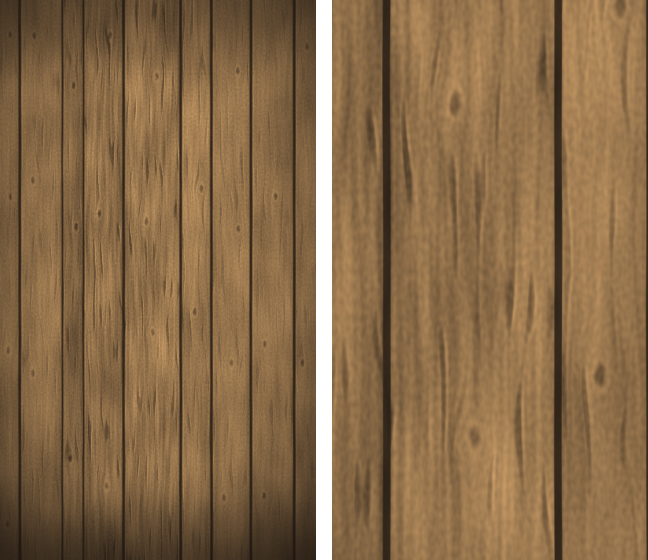
Left: the whole. Right: its middle third, enlarged.
A Shadertoy shader for this texture:

```glsl
// Nine uneven vertical wood planks with dark seams, carved grain, knots and darkened borders.

const float SEAMS[8] = float[8](.0625, .197, .264, .391, .572, .669, .794, .931);

float hash(vec2 p) {
    return fract(sin(dot(p, vec2(127.1, 311.7))) * 43758.55);
}

// Gradient noise, roughly -0.7 to 0.7
float corner(vec2 cell, vec2 offset) {
    float angle = 6.2832 * hash(cell);
    return dot(vec2(cos(angle), sin(angle)), offset);
}

float noise(vec2 p) {
    vec2 i = floor(p), f = p - i, e = vec2(1, 0);
    vec2 w = f * f * f * (f * (f * 6. - 15.) + 10.);
    return mix(mix(corner(i, f), corner(i + e, f - e), w.x),
               mix(corner(i + e.yx, f - e.yx), corner(i + 1., f - 1.), w.x), w.y);
}

float fbm(vec2 p) {
    return noise(p) + .5 * noise(p * 2.1 + 7.3) + .25 * noise(p * 4.3 + 3.1);
}

// Long fibres that wander slightly along the plank
float grain(vec2 p) {
    p.x += .007 * noise(p * vec2(9, 5));
    return .6 * noise(p * vec2(75, 5)) + .4 * noise(p * vec2(150, 9) + 31.);
}

// Short dark splits in the surface
float splits(vec2 p) {
    p.x += .009 * noise(p * vec2(12, 6) + 4.);
    return smoothstep(.2, .48, noise(p * vec2(82, 8) + 57.));
}

void mainImage(out vec4 fragColor, in vec2 fragCoord) {
    vec2 uv = fragCoord / iResolution.xy;
    vec2 p = fragCoord / iResolution.x;
    float pixel = 1. / iResolution.x;

    // Find the plank and its seams
    float id = 0., left = 0., right = 1., groove = 0., shade = 0., lip = 0.;
    for (int i = 0; i < 8; i++) {
        float d = p.x - SEAMS[i] - .0012 * noise(vec2(p.y * 5., float(i) * 9.3));
        float halfWidth = (i == 1 || i == 2) ? .0024 : .004;
        if (d > 0.) { id += 1.; left = SEAMS[i]; }
        else right = min(right, SEAMS[i]);
        groove = max(groove, 1. - smoothstep(halfWidth - pixel, halfWidth + pixel, abs(d)));
        shade += exp(-abs(d) * 130.);
        lip += exp(-pow((d - halfWidth - .0035) / .0025, 2.));
    }

    // One possible knot in each stretch of plank; fibres bend around it
    float stretch = floor(p.y / .45);
    vec2 seed = vec2(id, stretch);
    vec2 knotPos = vec2(mix(left, right, .3 + .4 * hash(seed + 3.)),
                        (stretch + .25 + .5 * hash(seed + 8.)) * .45);
    vec2 k = (p - knotPos) * vec2(1, .5);
    float present = step(.4, hash(seed + 15.));
    float bulge = present * exp(-dot(k, k) / .0005);
    float ring = length(k + .002 * noise(p * 90.));
    float knot = present * (1. - smoothstep(.002, .008, ring));
    float rim = present * exp(-pow((ring - .0085) / .0025, 2.));

    // Surface relief, lit from the left edge of each fibre
    vec2 q = p + vec2(id * 3.7, id * 5.3);
    q.x -= .6 * k.x * bulge;
    vec2 dx = vec2(.0022, 0);
    float middle = id - 3.5;
    float rough = .42 + .6 * exp(-middle * middle * .35);
    float fibre = grain(q);
    float relief = grain(q + dx) - grain(q - dx);
    float split = splits(q);
    float splitLight = splits(q - dx * 1.6) * (1. - split);

    // Tone of each plank, stains and speckle
    float darkPair = id - 2.5;
    float tone = .76 + .05 * (hash(vec2(id, 41.)) - .5)
               - .14 * exp(-darkPair * darkPair * 2.);
    tone += .17 * fbm(q * vec2(7, 3.5)) + .1 * noise(q * vec2(24, 1.6));
    tone += rough * (.28 * fibre - .15 * relief - .24 * split + .13 * splitLight);
    tone += .09 * noise(p * vec2(230, 120)) + .05 * noise(p * vec2(110, 140) + 19.);
    tone += .06 * rim - .25 * knot;

    // Seams: soft shadow, bright right lip, dark core
    tone += .09 * lip - .16 * shade;
    tone = mix(tone, .12 + .06 * noise(p * vec2(40, 15)), groove * .92);

    // Darkened borders, strongest at the bottom
    vec2 c = uv - vec2(.5, .58);
    float light = 1.08 - .65 * c.x * c.x - .55 * c.y * c.y;
    light *= mix(.62, 1., smoothstep(-.02, .17, 1. - uv.y));
    light *= mix(.4, 1., smoothstep(-.02, .16, uv.y));
    light *= 1. - .9 * smoothstep(.35, .75, length(c * vec2(1, .85))) * abs(c.x);
    tone = clamp(tone * light, 0., 1.1);

    vec3 color = mix(vec3(.1, .075, .055), vec3(.73, .565, .37), tone);
    fragColor = vec4(color, 1);
}
```
